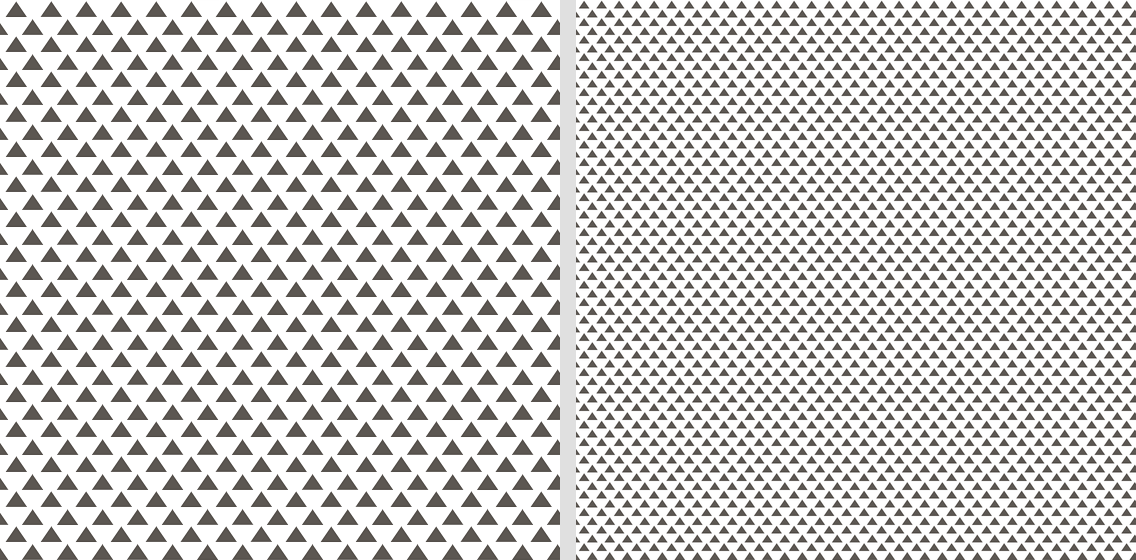
Left: one tile. Right: repeated 2 by 2.
Write a three.js fragment shader that draws this pattern.

```glsl
// Staggered rows of small dark triangles on white, 16 by 16 repeats.
// Each repeat holds two triangles, one per row, drawn as distance functions;
// layered sines that wrap nudge every triangle very slightly.

varying vec2 vUv;

const float REPEATS = 16.0;
const float TAU = 6.2831853;

// Sizes in units of one repeat.
const vec2 TRIANGLE = vec2(0.304, 0.442);   // half base, height
const vec2 UPPER_BASE = vec2(0.465, 0.517); // middle of the base line
const vec2 LOWER_BASE = vec2(0.931, 0.005);
const float SOFTNESS = 0.017;
const float RIM_WIDTH = 0.035;
const float NUDGE = 0.004;

const vec3 PAPER = vec3(1.0);
const vec3 INK = vec3(0.36, 0.34, 0.32);
const vec3 RIM = vec3(0.31, 0.29, 0.27);

// Signed distance to an upright isosceles triangle standing on y = 0.
float triangleDistance(vec2 p, vec2 size) {
  vec2 sideNormal = normalize(vec2(size.y, size.x));
  float side = dot(vec2(abs(p.x), p.y - size.y), sideNormal);
  return max(-p.y, side);
}

// Smooth offset of a cell; whole frequencies make it wrap.
vec2 cellNudge(vec2 cell, float phase) {
  vec2 angle = TAU * cell / REPEATS;
  float a = sin(5.0 * angle.x + 3.0 * angle.y + phase);
  float b = sin(2.0 * angle.x - 7.0 * angle.y + 2.0 * phase);
  return 0.5 * NUDGE * vec2(a + b, a - b);
}

// Distance to the nearest triangle of a repeated lattice.
float latticeDistance(vec2 p, vec2 base, float phase) {
  vec2 corner = vec2(0.5, 0.25);
  vec2 q = p - base + corner;
  vec2 offset = cellNudge(floor(q), phase);
  return triangleDistance(fract(q) - corner - offset, TRIANGLE);
}

void main() {
  vec2 p = vUv * REPEATS;

  // Two staggered rows
  float upper = latticeDistance(p, UPPER_BASE, 0.0);
  float lower = latticeDistance(p, LOWER_BASE, 1.7);
  float d = min(upper, lower);

  // Flat ink with a slightly darker rim
  vec3 fill = mix(INK, RIM, smoothstep(-1.5 * RIM_WIDTH, -0.5 * RIM_WIDTH, d));
  float coverage = 1.0 - smoothstep(-SOFTNESS, SOFTNESS, d);

  gl_FragColor = vec4(mix(PAPER, fill, coverage), 1.0);
}
```
